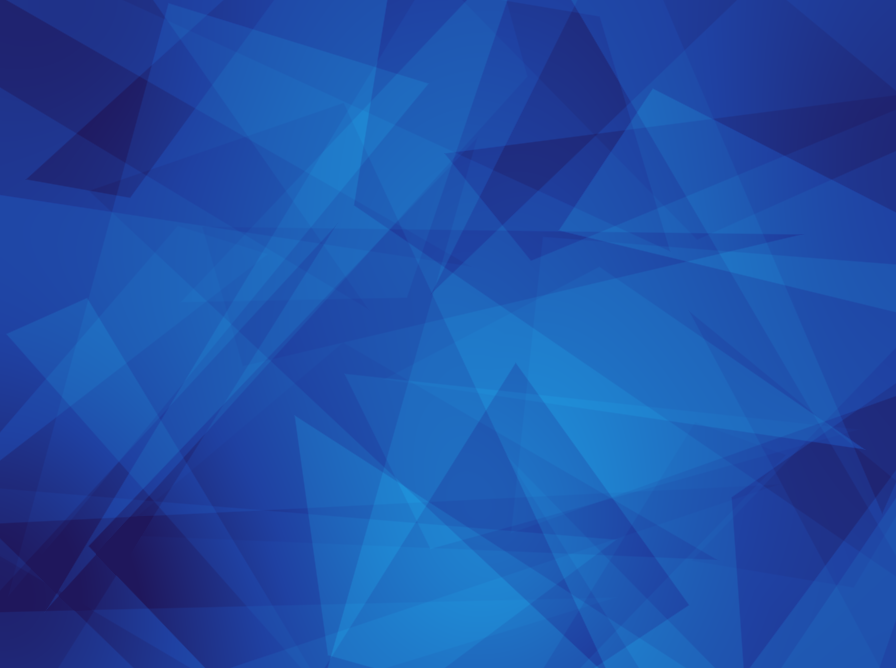
This background is drawn by a Shadertoy shader. Its source:

```glsl
#define SHARDS 34
#define SEED 7.0
#define BASE_LEVEL 0.285
#define GLOW 0.16
#define FAINTEST 0.04
#define STRONGEST 0.10
#define LIGHT_SHARE 0.55
#define ANGLE_JITTER 0.3

const float headings[5] = float[5](1.05, -0.85, 0.22, -0.36, 0.9);

vec4 hash4(float n) {
    vec4 h = fract(n * vec4(0.1031, 0.1030, 0.0973, 0.1099));
    h += dot(h, h.wzxy + 33.33);
    return fract((h.xxyz + h.yzzw) * h.zywx);
}

float blob(vec2 p, vec2 center, vec2 radius) {
    vec2 q = (p - center) / radius;
    return exp(-dot(q, q));
}

// Broad light and shade beneath the shards
float ambient(vec2 p) {
    float level = BASE_LEVEL;
    level += GLOW * blob(p, vec2(0.02, -0.03), vec2(0.42, 0.6));
    level += 0.09 * blob(p, vec2(0.1, -0.32), vec2(0.22));
    level -= 0.18 * blob(p, vec2(-0.67, -0.4), vec2(0.32));
    level -= 0.06 * blob(p, vec2(0.67, 0.25), vec2(0.25, 0.3));
    level -= 0.05 * blob(p, vec2(-0.5, 0.45), vec2(0.25));
    return level;
}

// Signed distance to the line y = slope * x, positive above it
float lineDistance(vec2 q, float slope) {
    return (q.y - slope * q.x) * inversesqrt(1.0 + slope * slope);
}

// Signed change of level from one translucent triangle
float shard(vec2 p, int index, float pixel) {
    float n = float(index);
    vec4 shape = hash4(n * 3.7 + SEED);
    vec4 tone = hash4(n * 5.3 + SEED + 71.0);

    // Evenly spread centers, a few shared directions
    vec2 spread = fract(vec2(0.7549, 0.5698) * n + 0.35) - 0.5;
    vec2 center = spread * vec2(1.45, 1.1);
    float angle = headings[index % 5] + (shape.x - 0.5) * ANGLE_JITTER;
    vec2 axis = vec2(cos(angle), sin(angle));
    if (tone.x < 0.5) axis = -axis;

    // Local frame with the apex at its origin
    float size = mix(0.55, 1.25, shape.y);
    vec2 r = p - center + axis * size * 0.6;
    vec2 q = vec2(dot(r, axis), axis.x * r.y - axis.y * r.x);
    float spreadSlope = mix(0.09, 0.25, shape.z);
    float tilt = (shape.w - 0.5) * 1.8;
    float cap = (q.x - size + tilt * q.y) * inversesqrt(1.0 + tilt * tilt);
    float d = max(cap, max(lineDistance(q, spreadSlope), -lineDistance(q, -spreadSlope)));

    // Fade along the axis, toward either end
    float along = clamp(q.x / size, 0.0, 1.0);
    float fade = mix(0.25, 1.0, tone.y < 0.5 ? along : 1.0 - along);
    float strength = mix(FAINTEST, STRONGEST, tone.z);
    float polarity = tone.w < LIGHT_SHARE ? 1.0 : -1.0;
    return polarity * strength * fade * clamp(0.5 - d / pixel, 0.0, 1.0);
}

// Navy through royal blue to azure
vec3 blueRamp(float level) {
    float g = clamp(level, 0.09, 0.63);
    return vec3(0.12, g, min(0.46 + 0.69 * g, 0.21 + 1.67 * g));
}

void mainImage(out vec4 fragColor, in vec2 fragCoord) {
    vec2 p = (fragCoord - 0.5 * iResolution.xy) / iResolution.y;
    float pixel = 1.5 / iResolution.y;
    float level = ambient(p);
    for (int i = 0; i < SHARDS; i++) level += shard(p, i, pixel);
    fragColor = vec4(blueRamp(level), 1.0);
}
```
